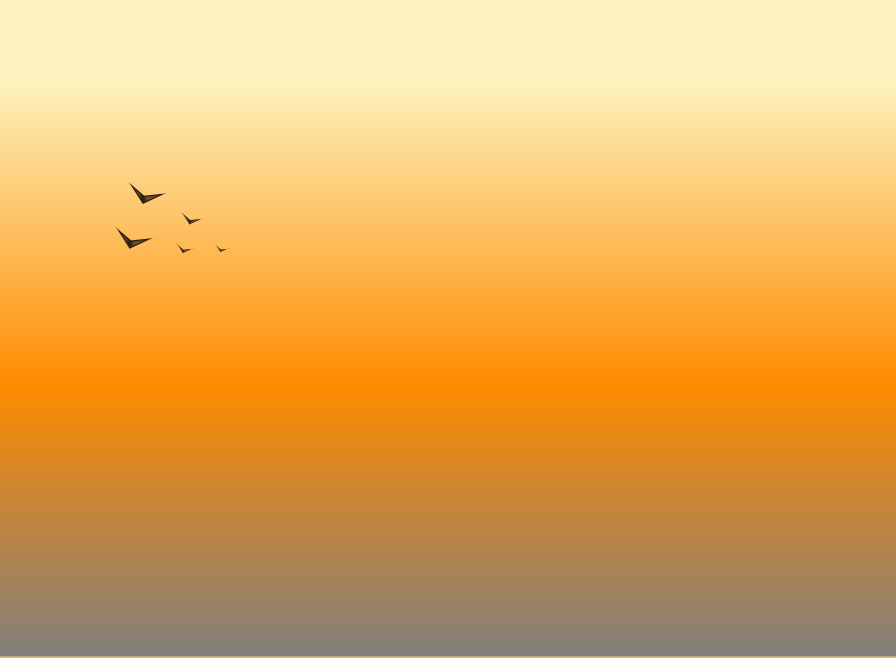
Write a Shadertoy shader that draws this background.

```glsl
// A sunset sky fading from cream through orange to grey dusk, with a small flock of birds.

// Sky colours and the heights where they begin, as fractions of the canvas
const vec3 CREAM = vec3(0.992, 0.953, 0.745);
const vec3 ORANGE = vec3(1.0, 0.545, 0.0);
const vec3 DUSK = vec3(0.502, 0.498, 0.494);
const vec3 GROUND_LINE = vec3(0.84, 0.72, 0.44);
const float CREAM_HEIGHT = 0.880;
const float ORANGE_HEIGHT = 0.415;
const float LINE_HEIGHT = 0.0027;

// Bird colours
const vec3 FEATHER_DARK = vec3(0.17, 0.12, 0.07);
const vec3 FEATHER_LIGHT = vec3(0.46, 0.31, 0.15);

// Bird outline, relative to its lowest point and in units of its wingspan
const vec2 LEFT_TIP = vec2(-0.37, 0.58);
const vec2 BODY = vec2(0.0, 0.0);
const vec2 RIGHT_TIP = vec2(0.62, 0.29);
const vec2 NAPE = vec2(0.04, 0.23);

// Each bird: position (x, y) and wingspan, in canvas heights
const int BIRD_COUNT = 5;
const vec3 FLOCK[BIRD_COUNT] = vec3[BIRD_COUNT](
    vec3(0.217, 0.690, 0.055),
    vec3(0.197, 0.622, 0.055),
    vec3(0.288, 0.659, 0.0285),
    vec3(0.278, 0.6155, 0.0213),
    vec3(0.335, 0.617, 0.016));

vec3 skyColour(float height) {
    vec3 lower = mix(DUSK, ORANGE, clamp(height / ORANGE_HEIGHT, 0.0, 1.0));
    return mix(lower, CREAM, clamp((height - ORANGE_HEIGHT) / (CREAM_HEIGHT - ORANGE_HEIGHT), 0.0, 1.0));
}

// Signed distance to the line from a to b, positive on its right
float edgeDistance(vec2 p, vec2 a, vec2 b) {
    vec2 along = normalize(b - a);
    return dot(p - a, vec2(along.y, -along.x));
}

// Two swept wings: a wedge with a notch cut from its upper side
float birdDistance(vec2 p) {
    float underside = max(edgeDistance(p, LEFT_TIP, BODY), edgeDistance(p, BODY, RIGHT_TIP));
    float topside = min(edgeDistance(p, RIGHT_TIP, NAPE), edgeDistance(p, NAPE, LEFT_TIP));
    return max(underside, topside);
}

void mainImage(out vec4 fragColor, in vec2 fragCoord) {
    vec2 p = fragCoord / iResolution.y;
    float pixel = 1.0 / iResolution.y;

    // Sky and the thin line along the bottom
    vec3 colour = skyColour(p.y);
    float line = clamp((LINE_HEIGHT - p.y) / pixel + 0.5, 0.0, 1.0);
    colour = mix(colour, GROUND_LINE, line);

    // Flock, with paler feathers inside the dark outline
    for (int i = 0; i < BIRD_COUNT; i++) {
        float span = FLOCK[i].z;
        vec2 local = (p - FLOCK[i].xy) / span;
        float d = birdDistance(local);
        float coverage = clamp(0.5 - d * span / pixel, 0.0, 1.0);
        float paleness = smoothstep(0.015, 0.06, -d) * smoothstep(0.0, 0.15, abs(local.x));
        colour = mix(colour, mix(FEATHER_DARK, FEATHER_LIGHT, paleness), coverage);
    }

    fragColor = vec4(colour, 1.0);
}
```
